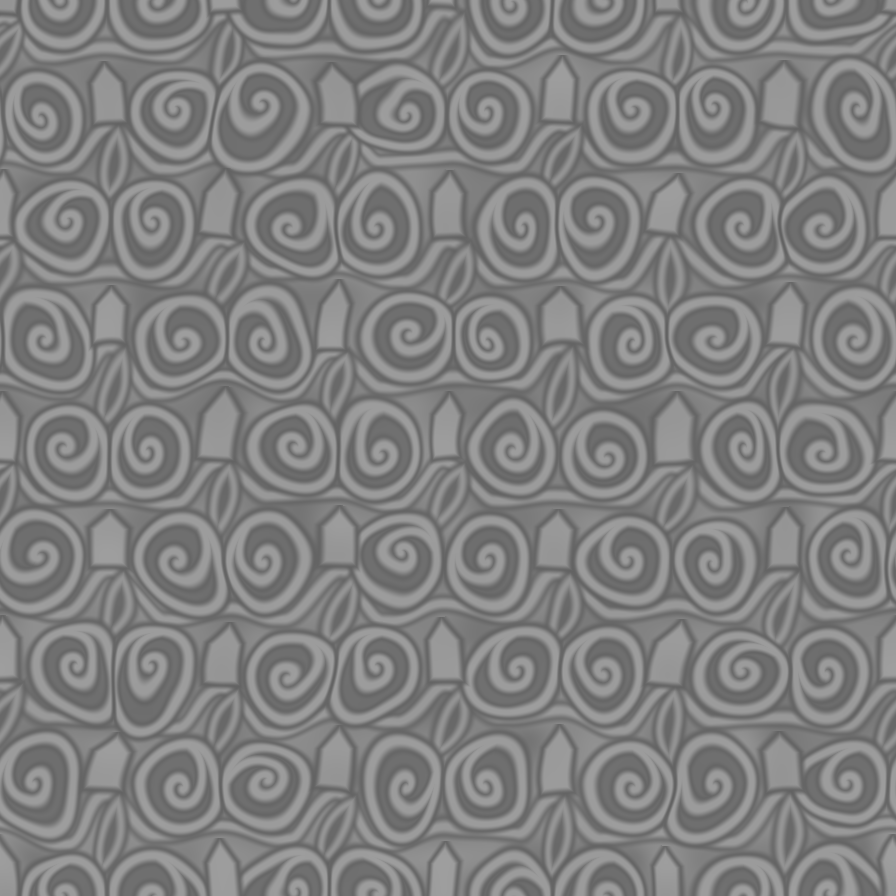
A Shadertoy shader for this pattern:

```glsl
// Grey embossed scrollwork: mirrored spirals, pointed tablets and leaves on a half-drop grid
#define ROWS 8.0            // rows per canvas; columns are two units wide
#define LINE 0.044          // half width of the raised lines
#define SOFT 0.032          // softness of every relief edge
#define RING 0.335          // radius of the outer ring
#define SPIRAL_X 0.62       // spiral distance from the tablet axis
#define WARP 0.13           // hand-made wobble
#define TEAR 0.60           // strongest pull of a spiral into a drop
#define LIGHT 0.610
#define DARK 0.400
#define GROOVE 0.385
#define GROUND 0.515

const float TAU = 6.2831853;

float hash(vec2 p) {
    vec3 q = fract(vec3(p.xyx) * 0.1031);
    q += dot(q, q.yzx + 33.33);
    return fract((q.x + q.y) * q.z);
}

// Value noise that wraps after the given whole period
float noise(vec2 p, float period) {
    vec2 i = floor(p), f = fract(p);
    f = f * f * (3.0 - 2.0 * f);
    vec2 a = mod(i, period), b = mod(i + 1.0, period);
    return mix(mix(hash(a), hash(vec2(b.x, a.y)), f.x),
               mix(hash(vec2(a.x, b.y)), hash(b), f.x), f.y);
}

mat2 rotation(float a) {
    float c = cos(a), s = sin(a);
    return mat2(c, s, -s, c);
}

float below(float edge, float d) {
    return 1.0 - smoothstep(edge - SOFT, edge + SOFT, d);
}

// Distance from radius r to the curl after t turns; the curl swings out into the ring
float armDistance(float r, float t, float swing) {
    float arm = 0.025 + 0.125 * t + 0.2 * smoothstep(swing, swing + 0.5, t);
    return abs(r - min(arm, RING));
}

// x: distance to the disc edge, y: distance to the raised line
vec2 spiral(vec2 p, vec2 seed) {
    float h = hash(seed), k = hash(seed + 17.3), m = hash(seed + 41.7);
    p -= (vec2(k, m) - 0.5) * 0.05;
    // The drop points at the tablet foot or below the spiral pair
    float toFoot = step(h, 0.45);
    float aim = mix(-1.05, 3.45, toFoot) + (k - 0.5) * 0.7;
    p = rotation(-aim) * (p * vec2(1.0, 0.93));
    p.y *= 1.0 - 2.0 * toFoot;
    float r = max(length(p), 0.0001);
    float pull = pow(max(p.x / r, 0.0001), 4.0);
    float stretch = 1.0 + TEAR * m * m * pull * smoothstep(0.02, 0.3, r);
    stretch *= 0.97 + 0.08 * k;
    r /= stretch;
    float turn = fract(atan(p.y, p.x + 0.00001) / TAU);
    float swing = 0.9 + 0.3 * hash(seed + 63.1);
    float d = min(armDistance(r, turn, swing), armDistance(r, turn + 1.0, swing));
    d = min(d, abs(r - RING)) * stretch;
    return vec2((r - RING) * stretch - LINE, min(d, length(p - vec2(0.025, 0.0))));
}

// Upright slab with a gabled top
float tablet(vec2 p, vec2 seed) {
    float h = hash(seed + 5.1) - 0.5;
    p.x += h * 0.3 * (p.y - 0.2);
    p.x /= 0.85 + 0.35 * hash(seed + 9.4);
    float roof = dot(vec2(abs(p.x), p.y), vec2(0.805, 0.593)) - 0.279;
    return max(max(abs(p.x) - 0.135, roof), -0.08 - p.y + 0.2 * p.x * h);
}

// Pointed lens hanging under the tablet foot
float leaf(vec2 p, vec2 seed) {
    p = rotation(0.05 + 0.5 * hash(seed + 3.7)) * (p - vec2(0.02, -0.47));
    return length(vec2(abs(p.x) + 0.462, p.y)) - 0.562;
}

// Drooping band that joins neighbouring feet
float garland(vec2 p, vec2 seed) {
    float x = abs(p.x), s = clamp(x / 0.42, 0.0, 1.0);
    float sag = 0.31 + 0.06 * hash(seed + sign(p.x) * 0.41 + 8.2);
    float y = -0.13 - sag * s * s * (3.0 - 2.0 * s) + (sag - 0.25) * smoothstep(0.5, 1.0, x);
    float slope = 4.8 * s * (1.0 - s);
    return abs(p.y - y) / sqrt(1.0 + slope * slope);
}

void mainImage(out vec4 fragColor, in vec2 fragCoord) {
    vec2 p = fragCoord / iResolution.xy * ROWS;
    vec2 wobble = vec2(noise(p * 2.0, 2.0 * ROWS), noise(p * 2.0 + 7.0, 2.0 * ROWS));
    p += (wobble - 0.5) * WARP;

    // Gather the parts of this row and the row above
    vec2 curl = vec2(9.0);
    float rival = 9.0, slab = 9.0, lens = 9.0, band = 9.0;
    for (int j = 0; j < 2; j++) {
        float row = floor(p.y + 0.5) + float(j), odd = mod(row, 2.0);
        vec2 cell = vec2(2.0 * floor((p.x - odd) * 0.5 + 0.5) + odd, row);
        vec2 q = p - cell, seed = mod(cell, ROWS);
        slab = min(slab, tablet(q, seed));
        lens = min(lens, leaf(q, seed));
        band = min(band, garland(q, seed));
        // The spiral on this side and its mirrored neighbour
        float side = q.x < 0.0 ? -1.0 : 1.0;
        vec2 next = mod(cell + vec2(2.0 * side, 0.0), ROWS);
        float x = abs(q.x);
        vec2 a = spiral(vec2(x - SPIRAL_X, q.y), seed + side * 0.37 + 1.0);
        vec2 b = spiral(vec2(2.0 - x - SPIRAL_X, q.y), next - side * 0.37 + 1.0);
        rival = min(rival, max(a.x, curl.x));
        if (a.x < curl.x) curl = a;
        rival = min(rival, max(b.x, curl.x));
        if (b.x < curl.x) curl = b;
    }

    // Ground, bands and leaves, each set in a soft groove
    float mottle = noise(p * 3.0, 3.0 * ROWS) - 0.5;
    float v = GROUND + 0.12 * mottle;
    v = mix(v, GROOVE, 0.75 * below(LINE + 0.045, band));
    v = mix(v, LIGHT - 0.01, below(LINE, band));
    v = mix(v, GROOVE, 0.9 * below(0.055, lens));
    v = mix(v, LIGHT - 0.03, below(0.015, lens));
    v = mix(v, DARK + 0.01, below(-0.05, lens));

    // Spiral discs with a groove where two of them touch
    v = mix(v, GROOVE, below(0.04, curl.x));
    float hollow = mix(GROOVE, DARK + 0.035, smoothstep(0.05, 0.11, curl.y));
    v = mix(v, hollow, below(0.0, curl.x));
    v = mix(v, LIGHT, below(LINE, curl.y) * below(0.02, curl.x));
    v = mix(v, GROOVE, below(0.035, rival - curl.x) * below(0.02, curl.x));

    // Tablets
    v = mix(v, GROOVE, below(0.04, slab));
    v = mix(v, LIGHT - 0.01 + 0.03 * mottle, below(-0.005, slab));
    fragColor = vec4(vec3(v + 0.012 * mottle), 1.0);
}
```
